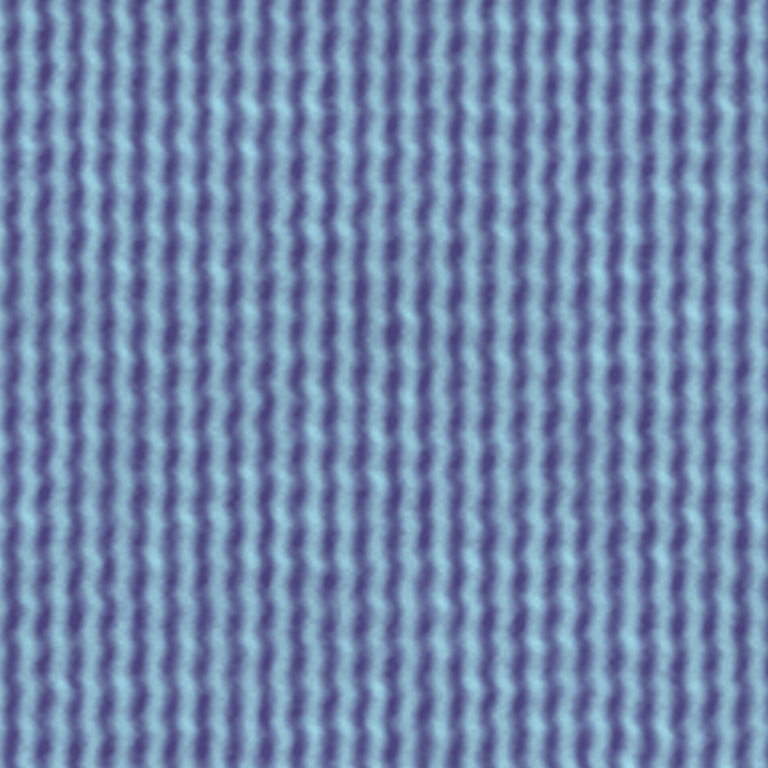
Write a three.js fragment shader that draws this texture.

```glsl
// Ribbed knit fabric: pale blue vertical ribs split by violet grooves.
// A cosine profile forms each rib, a gentle sway bends it at every stitch,
// and hashed noise varies the stitches, the yarn fibres and the broad tone.

varying vec2 vUv;

const float TAU = 6.2831853;
const vec2 REPEATS = vec2(24.2, 18.4);   // ribs across, stitches up
const vec2 PHASE = vec2(0.117, 0.06);    // places rib and stitch centres

const vec3 GROOVE = vec3(0.295, 0.27, 0.49);
const vec3 SLOPE = vec3(0.435, 0.51, 0.655);
const vec3 CREST = vec3(0.555, 0.72, 0.795);
const vec3 GLINT = vec3(0.63, 0.86, 0.92);

float hash(vec2 p) {
  return fract(sin(dot(p, vec2(127.1, 311.7))) * 43758.5453);
}

float noise(vec2 p) {
  vec2 cell = floor(p);
  vec2 f = fract(p);
  f = f * f * (3.0 - 2.0 * f);
  float low = mix(hash(cell), hash(cell + vec2(1.0, 0.0)), f.x);
  float high = mix(hash(cell + vec2(0.0, 1.0)), hash(cell + vec2(1.0, 1.0)), f.x);
  return mix(low, high, f.y);
}

// Noise centred on zero
float vary(vec2 p, float amount) {
  return amount * (noise(p) - 0.5);
}

// Sideways bend of the ribs, one swing per stitch
float sway(float row, float amount) {
  return amount * (sin(TAU * row) + 0.2 * sin(2.0 * TAU * row));
}

// Soft bright spot on the crest of one stitch
float stitchSpot(vec2 offset, vec2 radius) {
  vec2 q = offset / radius;
  return exp(-dot(q, q));
}

// Even three-stop ramp from groove to crest
vec3 yarnColour(float height) {
  vec3 lower = mix(GROOVE, SLOPE, clamp(height * 2.0, 0.0, 1.0));
  return mix(lower, CREST, clamp(height * 2.0 - 1.0, 0.0, 1.0));
}

void main() {
  // Fabric coordinates, gently warped so the rows are not exact
  vec2 p = vUv * REPEATS + PHASE;
  p.y += vary(vUv * vec2(9.0, 4.0) + 3.0, 0.3);
  p.x += sway(p.y, 0.05);
  p.x += vary(p * vec2(1.0, 1.6) + 17.0, 0.09);

  // Nearest stitch and the position within it
  vec2 stitch = floor(p + 0.5);
  vec2 local = p - stitch;
  float variation = hash(stitch);

  // Rib height, with the groove slightly filled beside each stitch
  float height = 0.5 + 0.5 * cos(TAU * p.x);
  float swell = 0.5 + 0.5 * cos(TAU * p.y);
  height = 0.03 + 0.95 * height;
  height += 0.16 * (1.0 - height) * swell;
  height += 0.05 * (swell - 0.5);

  // Uneven yarn: stitch-sized blotches, then fine fibres
  height += vary(p * vec2(2.0, 2.4) + 41.0, 0.16);
  height += vary(p * vec2(5.0, 6.5) + 73.0, 0.18);
  vec3 colour = yarnColour(height);

  // Small crest highlights, strong on only a few stitches
  float spot = stitchSpot(local, vec2(0.20, 0.21));
  colour = mix(colour, GLINT, spot * (0.12 + 0.68 * variation * variation));

  // Broad shading and faint grain
  float tone = vary(vUv * 5.0 + 11.0, 0.05);
  float grain = vary(vUv * 190.0, 0.07);
  colour *= 1.0 + tone + grain;

  gl_FragColor = vec4(colour, 1.0);
}
```
